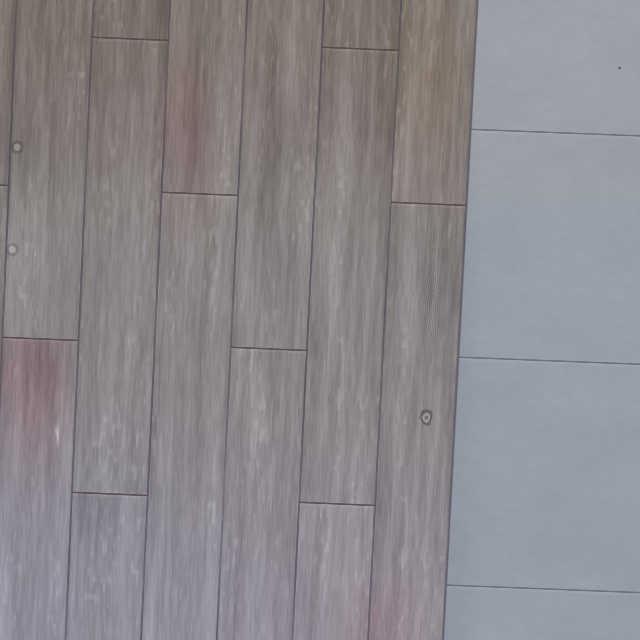
Reproduce this texture procedurally as a three.js fragment shader.

```glsl
// Worn wood planks laid in a staggered bond beside large pale stone tiles.
// Slightly tilted grids give planks, tiles and joints; stretched value noise
// gives the grain, with soft spots for stains, knots and an arched figure.
varying vec2 vUv;

float hash(vec2 p) {
  vec3 q = fract(vec3(p.xyx) * 0.1031);
  q += dot(q, q.yzx + 33.33);
  return fract((q.x + q.y) * q.z);
}

float noise(vec2 p) {
  vec2 i = floor(p), f = fract(p);
  f = f * f * (3.0 - 2.0 * f);
  return mix(mix(hash(i), hash(i + vec2(1.0, 0.0)), f.x),
             mix(hash(i + vec2(0.0, 1.0)), hash(i + 1.0), f.x), f.y);
}

float fbm(vec2 p) {
  float sum = 0.0, gain = 0.5;
  for (int i = 0; i < 4; i++) {
    sum += gain * noise(p);
    p = p * 2.03 + 17.3;
    gain *= 0.5;
  }
  return sum;
}

float line(float d, float w) {
  return 1.0 - smoothstep(0.25 * w, w, abs(d));
}

// Soft elliptical spot
float spot(vec2 p, vec2 center, vec2 radius) {
  vec2 d = (p - center) / radius;
  return exp(-dot(d, d));
}

vec3 stone(vec2 p) {
  vec3 color = mix(vec3(0.615, 0.625, 0.65), vec3(0.59, 0.618, 0.66), smoothstep(0.0, 0.55, p.y));
  color += 0.035 * (fbm(p * vec2(9.0, 13.0)) - 0.47);
  color += 0.025 * (fbm(p * vec2(70.0, 110.0)) - 0.47);
  color -= 0.025 * smoothstep(0.76, 0.71, p.x);

  // Joints fall slightly toward the right
  float row = (p.y - 0.2018 - 0.039 * (p.x - 0.73)) / 0.3568;
  float d = (row - floor(row + 0.5)) * 0.3568;
  color += 0.02 * line(d - 0.003, 0.003);
  color = mix(color, vec3(0.38, 0.40, 0.44), 0.8 * line(d, 0.0019));
  return mix(color, vec3(0.3), line(length(p - vec2(0.968, 0.106)), 0.0028));
}

vec3 wood(vec2 p) {
  // Plank grid: columns lean left going down, each row shifted by a third
  float width = 0.1202 - 0.002 * p.y;
  float s = (p.x - 0.026 + 0.042 * p.y) / width;
  float column = floor(s), across = s - column;
  float run = (p.y - 0.527 - 0.2422 * column - 0.005 * across) / 0.711;
  float id = hash(vec2(column + 11.0, floor(run) + 7.0));

  // Overall light: warm at the top, lilac at the bottom
  vec3 color = mix(vec3(0.48, 0.45, 0.43), vec3(0.53, 0.51, 0.51), smoothstep(0.0, 0.48, p.y));
  color = mix(color, vec3(0.57, 0.55, 0.58), smoothstep(0.45, 1.0, p.y));
  color += vec3(-0.01, 0.0, 0.02) * spot(p, vec2(0.0, 0.95), vec2(0.4, 0.35));
  color += 0.03 * (id - 0.5);

  // Grain from broad bands to fine fibres
  vec2 g = vec2(s + id * 19.0, p.y + id * 5.0);
  float band = fbm(g * vec2(5.0, 2.2)) - 0.47;
  float streak = fbm(g * vec2(17.0, 9.0)) - 0.47;
  float fibre = fbm(g * vec2(42.0, 38.0)) - 0.47;
  color += vec3(0.14, 0.145, 0.15) * band + 0.11 * streak + 0.10 * fibre;
  float flecks = smoothstep(0.62, 0.85, noise(g * vec2(28.0, 75.0)));
  color += 0.045 * flecks * smoothstep(0.4, 0.65, fbm(g * vec2(6.0, 5.0)));

  // Stains and worn patches
  float lower = step(0.0, run);
  vec3 red = vec3(0.01, -0.035, -0.025);
  color += red * 1.4 * spot(p, vec2(0.05, 0.60), vec2(0.06, 0.12)) * lower;
  color += red * spot(p, vec2(0.29, 0.20), vec2(0.04, 0.13));
  color += red * spot(p, vec2(0.60, 0.97), vec2(0.06, 0.06));
  color += vec3(0.025, 0.0, -0.025) * spot(p, vec2(0.67, 0.13), vec2(0.06, 0.13));
  color -= 0.05 * spot(p, vec2(0.423, 0.27), vec2(0.03, 0.20));
  color -= 0.035 * spot(p, vec2(0.02, 0.20), vec2(0.025, 0.12));
  color -= 0.05 * spot(p, vec2(0.07, 0.56), vec2(0.06, 0.06)) * lower;
  color += 0.045 * spot(p, vec2(0.07, 0.40), vec2(0.05, 0.14));
  color += 0.05 * spot(p, vec2(0.405, 0.66), vec2(0.015, 0.12));
  color += 0.04 * spot(p, vec2(0.515, 0.42), vec2(0.025, 0.25));
  color += 0.13 * spot(p, vec2(0.090, 0.68), vec2(0.006, 0.016)) * (0.5 + flecks);

  // Arched figure above a ringed knot
  vec2 a = vec2(p.x - 0.682 + 0.05 * (p.y - 0.35), p.y);
  float arch = sin(310.0 * (p.y - 7.0 * abs(a.x)) + 8.0 * noise(p * 45.0));
  float figure = spot(a, vec2(0.0, 0.47), vec2(0.014, 0.14)) * smoothstep(0.32, 0.36, p.y);
  color += (0.035 * arch - 0.02) * figure;
  vec2 k = p - vec2(0.666, 0.652);
  float r = length(k * vec2(1.0, 0.85)) + 0.004 * (noise(p * 190.0) - 0.5);
  color -= 0.14 * line(r - 0.008, 0.0035) + 0.10 * line(r, 0.004);
  color += 0.09 * line(r - 0.0045, 0.0028);
  for (int i = 0; i < 2; i++) {
    float n = float(i);
    float ring = length(p - vec2(0.027 - 0.008 * n, 0.230 + 0.160 * n));
    color += 0.09 * line(ring - 0.003, 0.004) - 0.07 * line(ring - 0.008, 0.004);
  }

  // Long seams and butt joints, with a faint bevel
  float seam = (s - floor(s + 0.5)) * width;
  float butt = (run - floor(run + 0.5)) * 0.711;
  float wear = 0.35 + 0.5 * noise(vec2(floor(s + 0.5) * 7.3, p.y * 8.0));
  color -= 0.035 * exp(-abs(seam) * 220.0);
  color = mix(color, vec3(0.31, 0.30, 0.35), wear * line(seam, 0.0023));
  color += 0.03 * line(butt - 0.003, 0.003);
  return mix(color, vec3(0.30, 0.27, 0.28), 0.8 * line(butt, 0.0020));
}

void main() {
  vec2 p = vec2(vUv.x, 1.0 - vUv.y);
  float edge = p.x - 0.747 + 0.054 * p.y;
  vec3 color = mix(wood(p), stone(p), smoothstep(-0.001, 0.001, edge));
  color = mix(color, vec3(0.36, 0.35, 0.40), 0.6 * line(edge + 0.001, 0.0032));
  gl_FragColor = vec4(color, 1.0);
}
```
